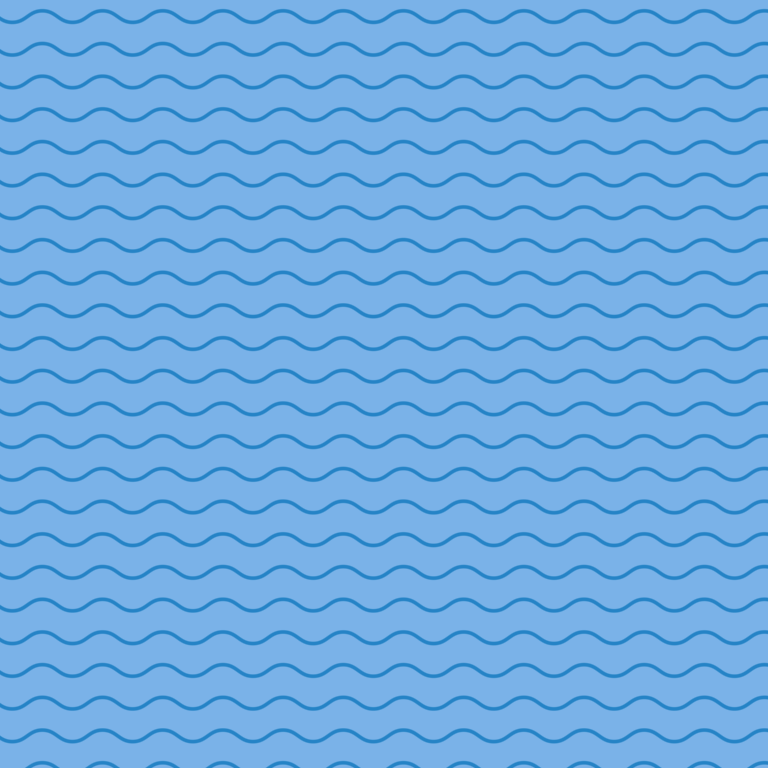
A three.js fragment shader for this pattern:

```glsl
// Rows of thin, evenly stacked dark blue waves on a light blue ground.
// Each row is a rounded cosine curve; the vertical gap to the nearest row
// is divided by the local slope to give a stroke of constant width.

varying vec2 vUv;

const float TAU = 6.2831853;

const vec3 GROUND = vec3(0.480, 0.700, 0.910);
const vec3 STROKE = vec3(0.145, 0.515, 0.775);

// Lengths as fractions of the canvas
const float WAVE_LENGTH = 0.07836;
const float ROW_PITCH = 0.04257;
const float AMPLITUDE = 0.0075;
const float HALF_WIDTH = 0.00235;
const float SOFTNESS = 0.0012;
const vec2 FIRST_CREST = vec2(0.0552, 0.9784); // crest x, row middle y

// Height (x) and slope (y) of a cosine with slightly rounder crests
vec2 roundedWave(float x, float wavelength, float amplitude) {
  float k = TAU / wavelength;
  float a = k * x;
  float height = 1.04 * cos(a) - 0.04 * cos(3.0 * a);
  float slope = 0.12 * sin(3.0 * a) - 1.04 * sin(a);
  return amplitude * vec2(height, k * slope);
}

// Signed offset to the nearest multiple of the pitch
float nearestRepeat(float value, float pitch) {
  return (fract(value / pitch + 0.5) - 0.5) * pitch;
}

// Distance to the nearest wave in the stack
float waveRowsDistance(vec2 p) {
  vec2 wave = roundedWave(p.x, WAVE_LENGTH, AMPLITUDE);
  float gap = nearestRepeat(p.y - wave.x, ROW_PITCH);
  return abs(gap) / sqrt(1.0 + wave.y * wave.y);
}

// Coverage of a soft-edged stroke
float strokeMask(float dist, float halfWidth, float softness) {
  return 1.0 - smoothstep(halfWidth - softness, halfWidth + softness, dist);
}

void main() {
  float dist = waveRowsDistance(vUv - FIRST_CREST);
  float ink = strokeMask(dist, HALF_WIDTH, SOFTNESS);
  gl_FragColor = vec4(mix(GROUND, STROKE, ink), 1.0);
}
```
